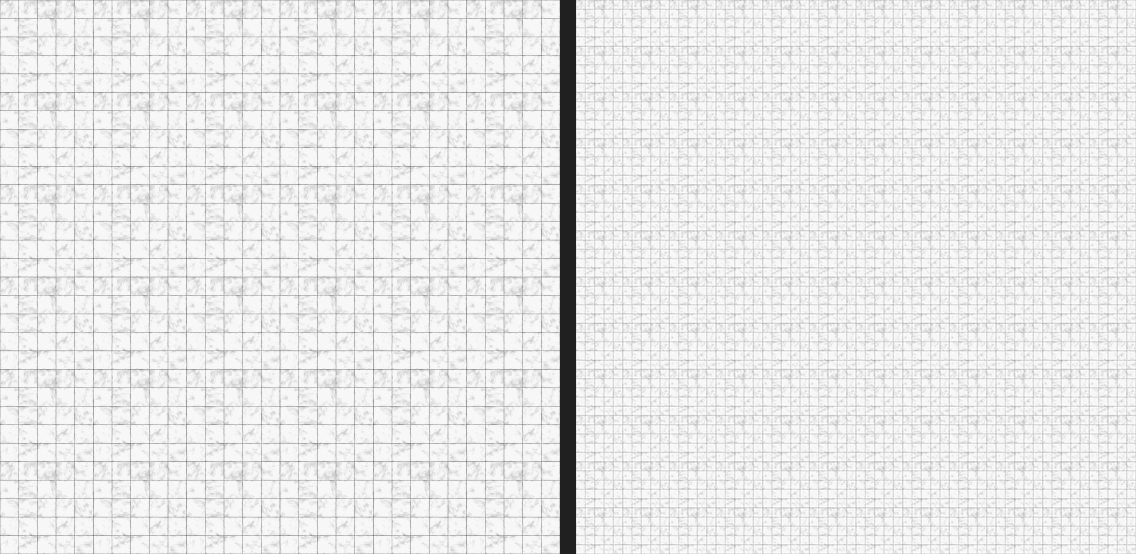
Left: one tile. Right: repeated 2 by 2.
This texture is drawn by a WebGL 2 fragment shader. Its source:

```glsl
#version 300 es
precision highp float;
// Square off-white tiles with cloudy grey stains and thin dark joints.

uniform vec2 u_resolution;
out vec4 outColor;

#define TILES 30.0         // tiles across and down
#define BLOCK 5.0          // tiles before the wear repeats
#define JOINT_WIDTH 0.0195 // in tile widths
#define JOINT_TONE 0.24
#define TILE_TONE 0.970
#define STAIN_DEPTH 0.16
#define STAIN_START 0.46
#define STAIN_FULL 0.90
#define CHIP_DEPTH 0.10
#define UPRIGHT_STRENGTH 1.0
#define LEVEL_STRENGTH 0.88
#define UNBOUNDED 1024.0   // noise period that is never reached

float hash(vec2 p) {
  vec3 q = fract(vec3(p.xyx) * 0.1031);
  q += dot(q, q.yzx + 33.33);
  return fract((q.x + q.y) * q.z);
}

// Value noise whose lattice wraps after the given period.
float noise(vec2 p, float period) {
  vec2 cell = floor(p), f = fract(p);
  vec2 a = mod(cell, period), b = mod(cell + 1.0, period);
  f = f * f * (3.0 - 2.0 * f);
  return mix(mix(hash(a), hash(vec2(b.x, a.y)), f.x),
             mix(hash(vec2(a.x, b.y)), hash(b), f.x), f.y);
}

float clouds(vec2 p) {
  return 0.42 * noise(p * 2.7, UNBOUNDED)
       + 0.34 * noise(p * 6.1 + 31.0, UNBOUNDED)
       + 0.24 * noise(p * 12.3 + 67.0, UNBOUNDED);
}

// Share of a pixel covered by the joint nearest to position x.
float joint(float x, float along, float pixel, float seed) {
  float line = floor(x + 0.5);
  float id = mod(line, BLOCK);
  float wear = noise(vec2(along * 4.0, id * 4.0 + seed), BLOCK * 4.0);
  float halfWidth = 0.5 * JOINT_WIDTH * (0.7 + 0.6 * wear);
  float d = x - line;
  float covered = min(d + 0.5 * pixel, halfWidth) - max(d - 0.5 * pixel, -halfWidth);
  float strength = id < 0.5 ? 1.0 : mix(0.65, 0.95, hash(vec2(id, seed)));
  return strength * clamp(covered / pixel, 0.0, 1.0);
}

// Stained face of one tile, with small chips along its border.
float tileTone(vec2 p) {
  vec2 id = mod(floor(p), BLOCK), local = fract(p);
  vec2 offset = 40.0 * vec2(hash(id + 3.7), hash(id + 19.3));

  // Each tile has its own streak direction.
  float angle = 3.1416 * hash(id + 77.7);
  vec2 along = vec2(cos(angle), sin(angle));
  vec2 turned = vec2(dot(local, along) * 0.75, dot(local, vec2(-along.y, along.x)) * 1.2);
  vec2 q = turned + 2.0 + offset;
  float shift = 0.04 * (hash(id + 51.1) - 0.5);
  float stain = smoothstep(STAIN_START, STAIN_FULL, clouds(q) + shift);

  vec2 border = min(local, 1.0 - local);
  float nearEdge = 1.0 - smoothstep(0.0, 0.14, min(border.x, border.y));
  float chip = nearEdge * smoothstep(0.62, 0.92, noise(q * 10.0 + 13.0, UNBOUNDED));

  float grain = 0.012 * (noise(q * 17.0, UNBOUNDED) - 0.5);
  return TILE_TONE + grain - STAIN_DEPTH * stain - CHIP_DEPTH * chip;
}

void main() {
  vec2 p = gl_FragCoord.xy / u_resolution * TILES;
  vec2 pixel = TILES / u_resolution;

  float upright = UPRIGHT_STRENGTH * joint(p.x, p.y, pixel.x, 1.0);
  float level = LEVEL_STRENGTH * joint(p.y, p.x, pixel.y, 2.0);
  float gap = 1.0 - (1.0 - upright) * (1.0 - level);

  float tone = mix(tileTone(p), JOINT_TONE, gap);
  outColor = vec4(vec3(tone), 1.0);
}
```
